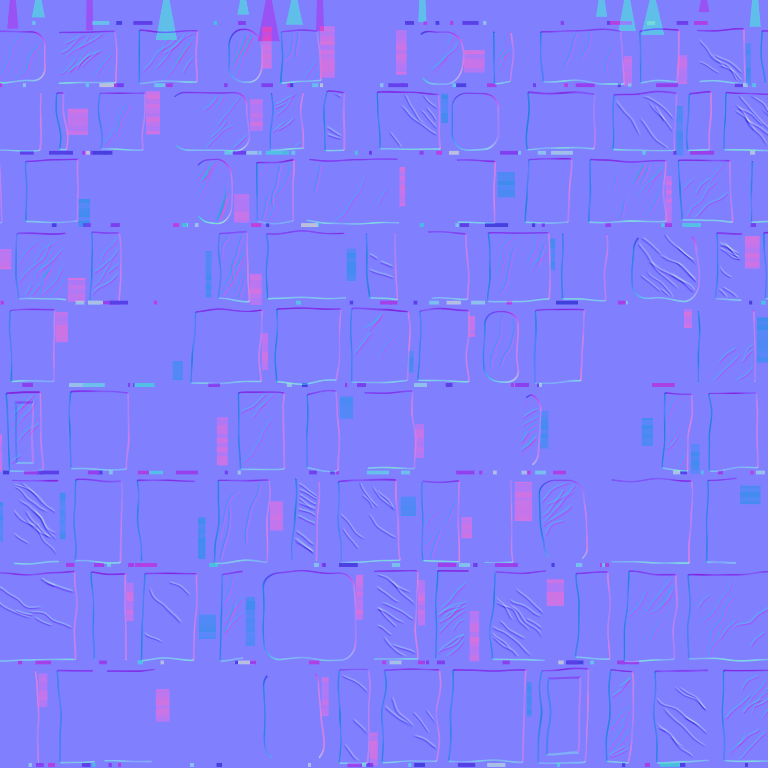
Give the GLSL for this texture map, as a Shadertoy shader.

```glsl
const float COLUMNS = 11.0;
const float TOP_ROW = 9.0;

float hash(vec2 cell, float salt) {
    vec3 v = fract(vec3(cell, salt) * vec3(0.1031, 0.1130, 0.0973) + 0.17);
    v += dot(v, v.yzx + 33.33);
    return fract((v.x + v.y) * v.z);
}

float noise(vec2 p) {
    vec2 i = floor(p), f = fract(p);
    f = f * f * (3.0 - 2.0 * f);
    return mix(mix(hash(i, 1.0), hash(i + vec2(1, 0), 1.0), f.x),
               mix(hash(i + vec2(0, 1), 1.0), hash(i + 1.0, 1.0), f.x), f.y);
}

float lineMask(float d, float halfWidth, float px) {
    return 1.0 - smoothstep(halfWidth - 0.5 * px, halfWidth + 0.7 * px, abs(d));
}

float boxMask(vec2 p, vec2 halfSize, float px) {
    vec2 d = abs(p) - halfSize;
    return 1.0 - smoothstep(-0.5 * px, 0.5 * px, max(d.x, d.y));
}

// Signed distance in x, outward gradient in yz
vec3 roundBox(vec2 p, vec2 halfSize, float radius) {
    vec2 q = abs(p) - halfSize + radius;
    vec2 outside = max(q, 0.0);
    vec2 grad = q.x > q.y ? vec2(1, 0) : vec2(0, 1);
    if (min(q.x, q.y) > 0.0) grad = normalize(outside);
    float d = length(outside) + min(max(q.x, q.y), 0.0) - radius;
    return vec3(d, grad * sign(p));
}

// Courses get shorter towards the top
float rowStart(float row) { return row * (0.1367 - 0.00326 * row); }

float rowAt(float y) {
    return floor((0.1367 - sqrt(0.1367 * 0.1367 - 0.01304 * y)) / 0.00652);
}

float columnStart(float column, float row) {
    float jitter = 0.55 * (hash(vec2(column, row), 2.0) - 0.5);
    return (column + jitter + hash(vec2(row, 5.0), 3.0)) / COLUMNS - 0.09;
}

float columnAt(float x, float row) {
    float column = floor((x + 0.09) * COLUMNS - hash(vec2(row, 5.0), 3.0));
    if (x < columnStart(column, row)) return column - 1.0;
    return x >= columnStart(column + 1.0, row) ? column + 1.0 : column;
}

// Bent parallel grooves, lit on one flank and dark on the other
vec2 scratches(vec2 p, vec2 halfSize, vec2 cell, float px) {
    vec2 tilt = vec2(0);
    float baseAngle = mix(0.65, 1.25, hash(cell, 20.0));
    if (hash(cell, 21.0) < 0.25) baseAngle = -0.65 * baseAngle;
    float count = 3.0 + floor(9.0 * hash(cell, 22.0));
    float width = max(0.0014, 0.8 * px);
    for (float i = 0.0; i < count; i++) {
        float angle = baseAngle + 0.4 * (hash(cell, 30.0 + i) - 0.5);
        vec2 along = vec2(cos(angle), sin(angle)), across = vec2(-along.y, along.x);
        vec2 spot = vec2(hash(cell, 50.0 + i), hash(cell, 70.0 + i)) - 0.5;
        vec2 q = p - 1.7 * spot * halfSize;
        float u = dot(q, along);
        float bend = 9.0 * (hash(cell, 90.0 + i) - 0.5);
        float d = dot(q, across) - bend * u * u
                - 0.005 * (noise(vec2(u * 55.0, i + cell.x * 7.0)) - 0.5);
        float reach = mix(0.012, 0.045, hash(cell, 110.0 + i));
        float fade = 1.0 - smoothstep(0.7 * reach, reach, abs(u));
        tilt += across * fade * 0.85 * (d / width) * exp(-d * d / (width * width));
    }
    return tilt;
}

vec2 stone(vec2 p, vec2 lo, vec2 hi, vec2 cell, float px) {
    vec2 center = 0.5 * (lo + hi), halfSize = 0.5 * (hi - lo);
    vec2 wobble = vec2(noise(p * 28.0), noise(p * 28.0 + 40.0)) - 0.5;
    vec2 q = p - center + 0.006 * wobble;
    q.x += 0.08 * (hash(cell, 11.0) - 0.5) * q.y;
    float radius = hash(cell, 12.0) > 0.85 ? 0.02 : 0.002;
    vec3 box = roundBox(q, halfSize, radius);
    float side = dot(sign(box.yz) * step(0.7, abs(box.yz)), vec2(1, 3));
    float worn = step(0.17, hash(cell, 16.0 + side)) * mix(0.35, 1.0, noise(p * 45.0));
    float rim = lineMask(box.x, 0.0009, px) * worn;
    rim += 0.5 * step(0.97, hash(cell, 13.0)) * lineMask(box.x + 0.011, 0.0012, px);
    vec2 tilt = 0.75 * rim * vec2(box.y, -box.z);
    if (hash(cell, 14.0) < 0.38 + 0.05 * cell.y)
        tilt += scratches(q, halfSize, cell, px) * smoothstep(0.002, 0.006, -box.x);
    return tilt * step(0.08, hash(cell, 15.0));
}

// Banded sideways slopes filling part of the upright joint
vec2 jointPatch(vec2 p, float left, float right, vec2 rows, vec2 cell, float px) {
    float tall = mix(0.012, 0.034, hash(cell, 130.0));
    vec2 center = vec2(0.5 * (left + right), mix(rows.x + tall, rows.y - tall, hash(cell, 131.0)));
    float mask = boxMask(p - center, vec2(0.4 * (right - left), tall), px);
    float band = mix(0.55, 1.0, hash(vec2(floor(p.y * 170.0), cell.x), 132.0));
    float slope = hash(cell, 133.0) < 0.6 ? 0.65 : -0.5;
    return vec2(slope, 0.1 * sign(-slope)) * band * mask * step(0.42, hash(cell, 134.0));
}

// Small flakes along the level joint
vec2 chips(vec2 p, vec2 lo, vec2 hi, vec2 cell, float px) {
    vec2 tilt = vec2(0);
    for (float i = 0.0; i < 4.0; i++) {
        vec2 size = vec2(mix(0.002, 0.016, pow(hash(cell, 150.0 + i), 3.0)), 0.0025);
        vec2 center = vec2(mix(lo.x, hi.x, hash(cell, 160.0 + i)), lo.y + 0.004);
        vec2 slope = vec2(hash(cell, 170.0 + i) - 0.5, hash(cell, 180.0 + i) < 0.6 ? -0.5 : 0.5);
        tilt = mix(tilt, slope, boxMask(p - center, size, px) * step(0.45, hash(cell, 190.0 + i)));
    }
    return tilt;
}

// Tapered slopes hanging from the upper border
vec2 topFringe(vec2 p, float px) {
    vec2 cell = vec2(floor(p.x * 30.0), 77.0);
    float x = (fract(p.x * 30.0) - 0.5) / 30.0, depth = 1.0 - p.y;
    float width = 0.004 + 0.25 * depth * hash(cell, 4.0);
    float mask = boxMask(vec2(x, depth), vec2(min(width, 0.016), mix(0.012, 0.055, hash(cell, 6.0))), px);
    vec2 slope = hash(cell, 7.0) < 0.65 ? vec2(-0.25, 0.5) : vec2(0.2, -0.35);
    return slope * mask * step(0.55, hash(cell, 8.0));
}

void mainImage(out vec4 fragColor, in vec2 fragCoord) {
    vec2 p = fragCoord / iResolution.xy;
    float px = 1.0 / iResolution.y;
    float row = rowAt(p.y), column = columnAt(p.x, row);
    vec2 cell = vec2(column, row);
    vec2 lo = vec2(columnStart(column, row), rowStart(row));
    vec2 hi = vec2(columnStart(column + 1.0, row), rowStart(row + 1.0));
    vec2 stoneLo = lo + vec2(0.005 + 0.010 * hash(cell, 9.0), 0.008);
    vec2 stoneHi = hi - vec2(0.008 + 0.026 * pow(hash(cell, 10.0), 2.0), 0.006);

    vec2 tilt = topFringe(p, px);
    if (row < TOP_ROW) {
        tilt += stone(p, stoneLo, stoneHi, cell, px);
        tilt += jointPatch(p, stoneHi.x, hi.x, vec2(lo.y, hi.y), cell, px);
    }
    tilt += chips(p, lo, hi, cell, px);

    // Pack the surface normal into colour
    tilt = clamp(tilt, -0.7, 0.7);
    vec3 normal = normalize(vec3(tilt, sqrt(max(1.0 - dot(tilt, tilt), 0.1))));
    fragColor = vec4(0.5 + 0.5 * normal, 1.0);
}
```
